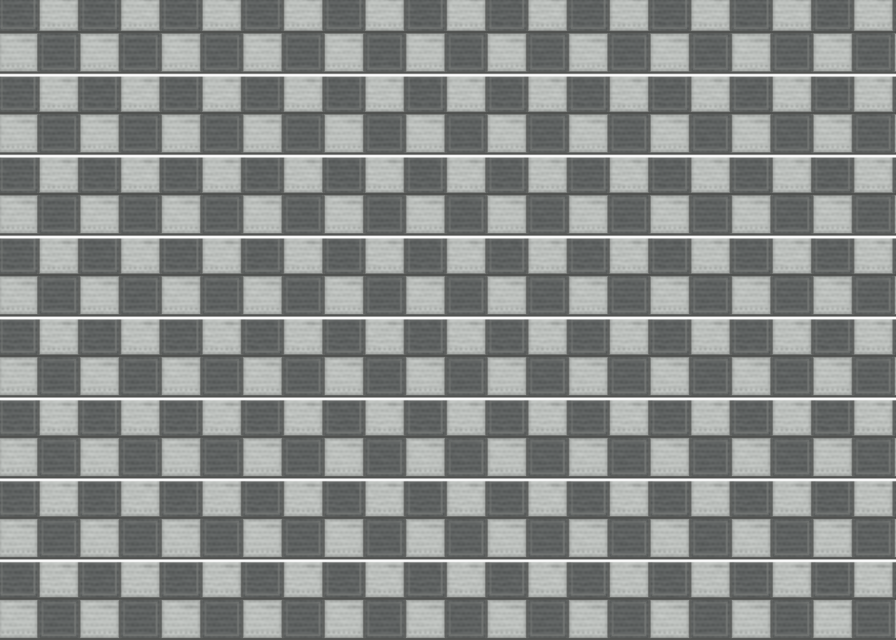
A Shadertoy shader for this pattern:

```glsl
// Grey woven checkerboard in two-row bands parted by thin white lines.

const float TILES_ACROSS = 22.0;
const float TILES_DOWN = 15.73;
const float BAND_HEIGHT = 1.989;          // in tiles
const float ROW_CROP = 0.07;              // part of the upper row hidden by the line
const vec2 PHASE = vec2(0.055, 0.14);

const vec3 DARK = vec3(0.365, 0.378, 0.376);
const vec3 LIGHT = vec3(0.735, 0.75, 0.738);
const vec3 SEAM = vec3(0.275, 0.28, 0.272);
const vec3 RIM = vec3(0.47, 0.48, 0.47);
const vec3 WHITE = vec3(0.985);

vec2 hashGradient(vec2 cell) {
    vec2 h = vec2(dot(cell, vec2(127.1, 311.7)), dot(cell, vec2(269.5, 183.3)));
    return 2.0 * fract(sin(h) * 43758.5) - 1.0;
}

float gradientNoise(vec2 p) {
    vec2 i = floor(p), f = fract(p);
    vec2 u = f * f * (3.0 - 2.0 * f);
    float a = dot(hashGradient(i), f);
    float b = dot(hashGradient(i + vec2(1, 0)), f - vec2(1, 0));
    float c = dot(hashGradient(i + vec2(0, 1)), f - vec2(0, 1));
    float d = dot(hashGradient(i + vec2(1, 1)), f - vec2(1, 1));
    return mix(mix(a, b, u.x), mix(c, d, u.x), u.y);
}

// Soft line of given half width around distance zero
float line(float dist, float halfWidth, float blur) {
    return 1.0 - smoothstep(halfWidth - blur, halfWidth + blur, abs(dist));
}

// Alternating +1 / -1 per unit, easing through zero at each step
float softSquare(float x, float blur) {
    float f = fract(x);
    float side = 1.0 - 2.0 * mod(floor(x), 2.0);
    return side * smoothstep(0.0, blur, min(f, 1.0 - f));
}

// Rows of short dashes, offset on every other row, roughened by noise
float weave(vec2 q, vec2 seed) {
    float row = floor(q.y * 7.0);
    float thread = cos(6.2832 * q.y * 7.0);
    float dash = cos(6.2832 * (q.x * 8.0 + 0.5 * mod(row, 2.0)));
    float rough = gradientNoise(q * vec2(5.0, 14.0) + seed);
    return 0.45 * thread + 0.25 * dash * (0.5 - 0.5 * thread) + 0.9 * rough;
}

vec3 darkTile(vec2 q, float edge, float cloth, float blur) {
    vec3 color = DARK + 0.045 * cloth;
    float rim = line(edge - 0.1, 0.025, blur);
    float lit = 0.45 + 0.3 * smoothstep(0.7, 0.95, max(q.x, q.y));
    return mix(color, RIM, rim * lit);
}

vec3 lightTile(vec2 q, float edge, float cloth, float blur) {
    vec3 color = LIGHT + 0.05 * cloth;
    // Faint smudge near the upper right and a dotted hem below
    vec2 s = (q - vec2(0.73, 0.2)) / vec2(0.2, 0.05);
    color -= 0.09 * exp(-dot(s, s));
    float dots = 0.5 + 0.5 * cos(6.2832 * q.x * 8.0);
    color -= 0.07 * dots * line(q.y - 0.84, 0.03, blur);
    return color * mix(0.9, 1.0, smoothstep(0.03, 0.13, edge));
}

void mainImage(out vec4 fragColor, in vec2 fragCoord) {
    vec2 uv = fragCoord / iResolution.xy;
    float pixel = TILES_ACROSS / iResolution.x;
    float blur = max(0.025, 0.6 * pixel);

    // Tile coordinates, y running down
    vec2 p = vec2(uv.x, 1.0 - uv.y) * vec2(TILES_ACROSS, TILES_DOWN) + PHASE;
    float bandIndex = floor(p.y / BAND_HEIGHT);
    float bandY = p.y - bandIndex * BAND_HEIGHT;
    vec2 grid = vec2(p.x, min(bandY + ROW_CROP, 1.999));
    vec2 cell = floor(grid);
    vec2 q = fract(grid);
    vec2 toEdge = min(q, 1.0 - q);
    float edge = min(toEdge.x, toEdge.y);

    // Cloth grain: one weave per row plus slight change from tile to tile
    float cloth = weave(q, vec2(0.0, 31.0 * cell.y));
    cloth += 0.35 * gradientNoise(p * vec2(3.1, 6.3));

    // Checkered tiles
    float checker = softSquare(grid.x, 2.0 * blur) * softSquare(grid.y, 2.0 * blur);
    vec3 color = mix(lightTile(q, edge, cloth, blur),
                     darkTile(q, edge, cloth, blur), 0.5 + 0.5 * checker);

    // Seams, deepest along the rows
    float seam = max(0.6 * line(toEdge.x, 0.03, blur), 0.85 * line(toEdge.y, 0.035, blur));
    color = mix(color, SEAM, seam);

    // White line between bands
    float toLine = min(bandY, BAND_HEIGHT - bandY);
    color = mix(color, WHITE, line(toLine, 0.034, blur));

    fragColor = vec4(clamp(color, 0.0, 1.0), 1.0);
}
```
